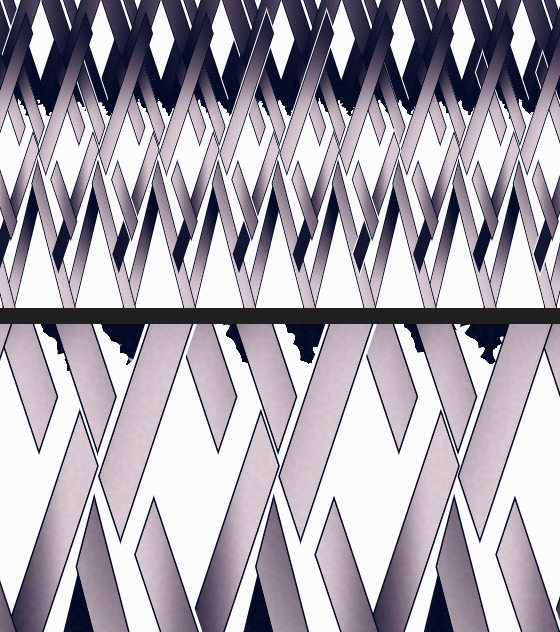
Top: the whole. Bottom: its middle third, enlarged.
Reproduce this pattern procedurally as a Shadertoy shader.

```glsl
#define REPEATS 9.31
#define PHASE 0.146
#define LEAN 1.70
#define OUTLINE 0.0011
#define JITTER 0.012
#define SLIVER 0.0035
#define SLIVER_ODDS 0.15
#define PAPER vec3(0.99)
#define NAVY vec3(0.02, 0.04, 0.15)
#define PLUM vec3(0.40, 0.34, 0.42)
#define PINK vec3(0.85, 0.79, 0.82)

float hash(vec2 p) {
    p = fract(p * vec2(0.1031, 0.1137));
    p += dot(p, p.yx + 33.33);
    return fract((p.x + p.y) * p.x * 17.7);
}

// Distance to the nearest scattered cell point
float cellular(vec2 p) {
    vec2 base = floor(p);
    float nearest = 2.0;
    for (int j = -1; j <= 1; j++)
    for (int i = -1; i <= 1; i++) {
        vec2 cell = base + vec2(i, j);
        vec2 point = cell + vec2(hash(cell), hash(cell + 57.0));
        nearest = min(nearest, distance(p, point));
    }
    return nearest;
}

vec3 ramp(float tone) {
    vec3 dark = mix(NAVY, PLUM, smoothstep(0.0, 0.55, tone));
    return mix(dark, PINK, smoothstep(0.4, 1.0, tone));
}

// One slanted strip per repeat. strip = peak x, peak y, breadth, length;
// the sign of lean sets its direction, tones run from its top to its foot.
void band(inout vec3 color, vec2 p, vec4 strip, float lean, vec2 tones, float limit) {
    float px = 1.0 / iResolution.y;
    float repeatWidth = iResolution.x * px / REPEATS;
    float slope = abs(lean) * repeatWidth;
    float toDistance = 2.0 * slope / sqrt(1.0 + slope * slope);
    for (int i = -1; i <= 1; i++) {
        float id = floor(p.x + 0.5) + float(i);
        float chance = hash(vec2(id + 20.0, strip.x * 91.0 + strip.y * 37.0 + 60.0));
        vec2 q = p - vec2(id + (chance - 0.5) * JITTER, 0.0) - strip.xy;

        // Sheared coordinates along and across the strip
        float along = 0.5 * (q.y + q.x / lean);
        float across = 0.5 * (q.y - q.x / lean);
        float inside = min(min(along, strip.w - along), min(across, strip.z - across));
        float d = min(inside * toDistance, limit - p.y);

        // Paper shows beside a few strips
        float gap = SLIVER * step(1.0 - SLIVER_ODDS, chance);
        color = mix(color, PAPER, clamp((d + gap) / px + 0.5, 0.0, 1.0) * step(0.0001, gap));

        float tone = mix(tones.x, tones.y, smoothstep(0.0, 0.75, along / strip.w));
        tone += 0.2 * (across / strip.z - 0.5) * smoothstep(0.1, 0.5, tone);
        tone += 0.06 * (chance - 0.5);
        vec3 fill = mix(NAVY, ramp(tone), smoothstep(OUTLINE, OUTLINE + px, d));
        color = mix(color, fill, clamp(d / px + 0.5, 0.0, 1.0));
    }
}

void mainImage(out vec4 fragColor, in vec2 fragCoord) {
    vec2 uv = fragCoord / iResolution.xy;
    vec2 p = vec2(uv.x * REPEATS - PHASE, 1.0 - uv.y);
    vec3 color = PAPER;
    float whole = 2.0;

    // Dark upper lattice with a torn hem
    float teeth = abs(fract(p.x * 3.0) - 0.5) * 2.0;
    float hem = 0.315 + 0.05 * teeth + 0.025 * cellular(p * vec2(14.0, 70.0));
    vec2 night = vec2(0.32, 0.0);
    band(color, p, vec4(-0.230, 0.118, 0.120, 0.30), -LEAN, night * 0.4, hem);
    band(color, p, vec4(-0.316, -0.10, 0.093, 0.55), LEAN, night, hem);
    band(color, p, vec4(-0.085, -0.10, 0.056, 0.55), LEAN, night, hem);
    band(color, p, vec4(0.364, -0.10, 0.097, 0.50), -LEAN, night, hem);

    // Pale strips hanging from the lattice
    band(color, p, vec4(-0.130, 0.172, 0.063, 0.24), LEAN, vec2(0.12, 0.88), whole);
    band(color, p, vec4(0.195, 0.172, 0.063, 0.24), LEAN, vec2(0.12, 0.85), whole);
    band(color, p, vec4(0.280, 0.036, 0.073, 0.462), -LEAN, vec2(0.15, 0.90), whole);

    // Lower crossing strips, narrowing into feet
    band(color, p, vec4(0.450, 0.550, 0.083, 0.55), -1.235, vec2(-0.1, 1.0), whole);
    band(color, p, vec4(-0.520, 0.517, 0.079, 0.53), 1.31, vec2(0.66, 0.95), whole);
    band(color, p, vec4(0.400, 0.425, 0.062, 0.40), -LEAN, vec2(1.1, 0.12), whole);
    band(color, p, vec4(-0.195, 0.519, 0.064, 0.20), LEAN, vec2(0.88, 0.55), whole);

    // Fine grain on the strips only
    float grain = cellular(p * vec2(28.0, 145.0)) - 0.5;
    float strips = 1.0 - smoothstep(0.88, 0.97, color.g);
    fragColor = vec4(color + 0.035 * grain * strips, 1.0);
}
```
